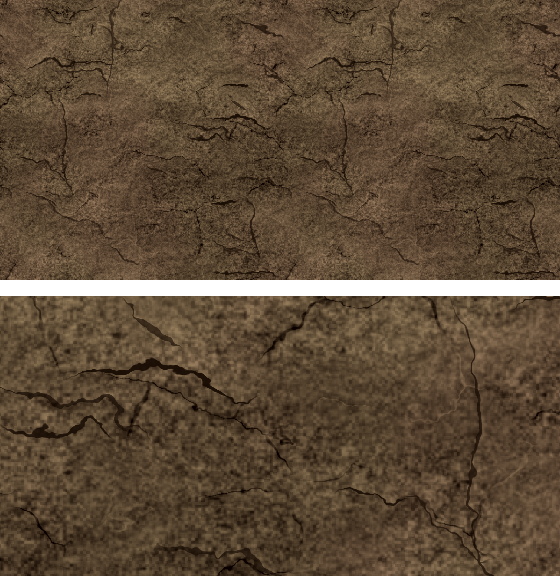
Top, the full canvas; bottom, a detail of the centre.
Write a Shadertoy shader that draws this texture.

```glsl
// Weathered brown rock face: one seamless square tile, repeated twice across and once down.
// Periodic noise gives relief and grain, warped Voronoi cells give the slabs,
// and a loop scatters tapering, mostly level cracks with shaded ledges.

vec2 hash2(vec2 p) {
    vec3 q = fract(p.xyx * vec3(0.1031, 0.1030, 0.0973));
    q += dot(q, q.yzx + 33.33);
    return fract((q.xx + q.yz) * q.zy);
}

// Value noise that wraps over the unit tile; freq holds whole numbers.
float noise(vec2 uv, vec2 freq) {
    vec2 p = uv * freq + 0.37 * freq.yx;
    vec2 i = floor(p), f = p - i;
    f = f * f * (3.0 - 2.0 * f);
    vec2 a = mod(i, freq), b = mod(i + 1.0, freq);
    vec2 seed = 7.0 * freq;
    float low = mix(hash2(a + seed).x, hash2(vec2(b.x, a.y) + seed).x, f.x);
    float high = mix(hash2(vec2(a.x, b.y) + seed).x, hash2(b + seed).x, f.x);
    return mix(low, high, f.y);
}

float fbm(vec2 uv, vec2 freq, int octaves) {
    float sum = 0.0, amp = 0.5, total = 0.0;
    for (int i = 0; i < octaves; i++) {
        sum += amp * noise(uv, freq);
        total += amp;
        amp *= 0.55;
        freq *= 2.0;
    }
    return sum / total;
}

// Wrapping Voronoi: x = gap between the two nearest cells, y = tone of the nearest.
vec2 slabs(vec2 uv, vec2 count) {
    vec2 p = uv * count, cell = floor(p);
    float near = 9.0, second = 9.0, tone = 0.0;
    for (int y = -1; y <= 1; y++)
    for (int x = -1; x <= 1; x++) {
        vec2 c = cell + vec2(x, y);
        vec2 rnd = hash2(mod(c, count) + 51.0);
        float d = length(c + rnd - p);
        if (d < near) {
            second = near;
            near = d;
            tone = fract(rnd.x * 7.3 + rnd.y * 3.1);
        } else {
            second = min(second, d);
        }
    }
    return vec2(second - near, tone);
}

// Scattered cracks: x = dark line coverage, y = ledge shading (lit above, shaded below).
vec2 cracks(vec2 uv, float aa) {
    float line = 0.0, ledge = 0.0;
    float ragged = noise(uv, vec2(37.0, 41.0));
    for (int i = 0; i < 30; i++) {
        float n = float(i);
        vec2 a = hash2(vec2(n, 11.0)), b = hash2(vec2(n, 83.0));
        vec2 d = uv - vec2(a.x, (n + a.y) / 30.0);
        d -= round(d);
        float angle = -0.22 + 0.7 * (b.x - 0.5);
        if (i % 10 == 4) angle -= 1.1;
        float s = sin(angle), c = cos(angle);
        d = vec2(c * d.x + s * d.y, c * d.y - s * d.x);
        float taper = 1.0 - abs(d.x) / mix(0.05, 0.2, b.y * b.y);
        float strength = smoothstep(0.0, 0.3, taper);
        float width = 0.006 * max(taper, 0.0) * ragged * (0.3 + a.x);
        float cover = 1.0 - smoothstep(width, width + 1.1 * aa, abs(d.y));
        line = max(line, cover * strength * (0.6 + 0.4 * b.x));
        ledge += strength * sign(d.y) * exp(-abs(d.y) * 90.0) * smoothstep(0.0, 0.003, abs(d.y));
    }
    return vec2(line, clamp(ledge, -1.0, 1.0));
}

float relief(vec2 uv) {
    return fbm(uv, vec2(7.0, 11.0), 6);
}

void mainImage(out vec4 fragColor, in vec2 fragCoord) {
    float aa = 1.0 / iResolution.y;
    vec2 uv = fract(fragCoord / iResolution.xy * vec2(2.0, 1.0));

    // Bend the rock so that edges and cracks wander
    vec2 bend = vec2(fbm(uv, vec2(6.0, 5.0), 6), fbm(uv, vec2(7.0, 9.0), 6)) - 0.5;
    vec2 rock = uv + 0.14 * bend;

    // Broad stains, level strata and light falling from the upper left
    float tone = 0.68 + 0.62 * (fbm(uv, vec2(3.0, 4.0), 5) - 0.5);
    tone += 0.32 * (fbm(rock, vec2(4.0, 17.0), 5) - 0.5);
    tone += 2.3 * (relief(rock) - relief(rock + vec2(-0.004, 0.006)));

    // Slabs, with fine seams and pale veins along parts of their edges
    vec2 slab = slabs(rock, vec2(4.0, 7.0));
    float patchy = fbm(uv, vec2(8.0, 9.0), 3);
    float seam = 1.0 - smoothstep(0.006, 0.015 + 5.0 * aa, slab.x);
    tone += 0.15 * (slab.y - 0.5);
    tone -= 0.09 * exp(-slab.x * 14.0);
    tone -= 0.5 * seam * smoothstep(0.52, 0.66, patchy);
    tone += 0.25 * seam * smoothstep(0.46, 0.36, patchy);

    // Crisp sandy grain, rougher in some areas, and small pits
    float rough = 0.8 + 0.5 * smoothstep(0.35, 0.65, patchy);
    vec2 speck = floor(uv * 256.0);
    tone += rough * 0.26 * (hash2(speck + 19.0).y - 0.5);
    tone += rough * 0.36 * (noise(uv, vec2(241.0, 251.0)) - 0.5);
    tone += rough * 0.30 * (noise(uv, vec2(113.0, 137.0)) - 0.5);
    tone -= 0.3 * smoothstep(0.80, 0.97, noise(uv, vec2(67.0, 97.0))) * smoothstep(0.4, 0.6, patchy);

    // Cracks and their ledges
    vec2 crack = cracks(rock, aa);
    tone += 0.13 * crack.y;
    tone = mix(tone, -0.14, 0.95 * crack.x);

    // Brown ramp with a faint drift between olive and rust
    vec3 darkUmber = vec3(0.13, 0.08, 0.04), paleClay = vec3(0.49, 0.40, 0.30);
    vec3 color = mix(darkUmber, paleClay, clamp(tone, -0.25, 1.25));
    float rust = smoothstep(0.35, 0.65, fbm(uv, vec2(4.0, 3.0), 4));
    color *= mix(vec3(0.99, 1.005, 0.965), vec3(1.02, 0.995, 1.0), rust);
    fragColor = vec4(max(color, 0.0), 1.0);
}
```
